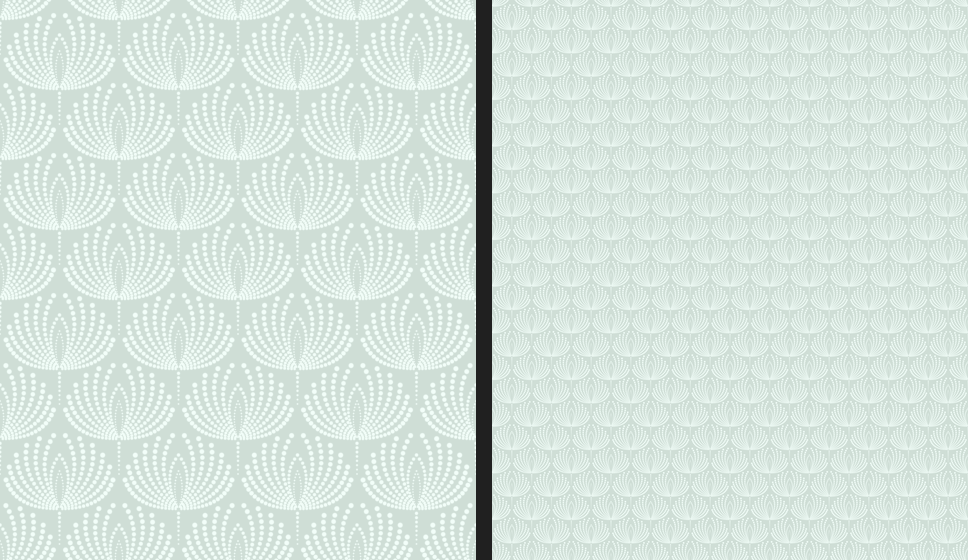
Left, the tile; right, the same tile 3 across and 3 down.
Give the GLSL for this pattern, as a Shadertoy shader.

```glsl
const vec2 CELL = vec2(1.635, 1.92);

// Distance to a row of growing dots along a quadratic curve from the origin
float dottedCurve(vec2 p, vec2 bend, vec2 tip, float count, float startRadius, float endRadius) {
    float d = 1e3;
    for (float i = 1.0; i <= count; i++) {
        float u = i / count;
        float t = u * (0.5 + 0.5 * u);
        vec2 dot_ = 2.0 * t * (1.0 - t) * bend + t * t * tip;
        d = min(d, length(p - dot_) - mix(startRadius, endRadius, u));
    }
    return d;
}

vec2 polar(float degrees_, float radius) {
    float a = radians(degrees_);
    return radius * vec2(cos(a), sin(a));
}

// One mirrored flower per cell, its base at the given point
float flower(vec2 p, vec2 base) {
    vec2 q = p - base;
    q.x = abs(mod(q.x + 0.5 * CELL.x, CELL.x) - 0.5 * CELL.x);
    q.y = mod(q.y + 0.7, CELL.y) - 0.7;

    // Outer fan, from upright to spreading
    float d = 1e3;
    for (float j = 0.0; j < 6.0; j++) {
        vec2 bend = polar(57.0 - 11.4 * j, 0.67 - 0.014 * j);
        vec2 tip = polar(85.4 - 11.4 * j, 1.01 - 0.007 * j * j);
        d = min(d, dottedCurve(q, bend, tip, 16.0, 0.016, 0.034));
    }

    // Central petal and its fine inner outline
    d = min(d, dottedCurve(q, vec2(0.24, 0.44), vec2(0.0, 0.74), 16.0, 0.014, 0.023));
    d = min(d, dottedCurve(q, vec2(0.1, 0.3), vec2(0.0, 0.52), 15.0, 0.005, 0.011));

    // Tapering stem
    for (float i = 0.0; i < 8.0; i++) {
        d = min(d, length(q + vec2(0.0, 0.06 + 0.06 * i)) - mix(0.022, 0.01, i / 7.0));
    }
    return d;
}

void mainImage(out vec4 fragColor, in vec2 fragCoord) {
    // Four cells each way, two staggered flowers in each
    vec2 p = fragCoord / iResolution.xy * 4.0 * CELL;
    vec2 base = vec2(0.5 * CELL.x, 0.7);
    float d = min(flower(p, base), flower(p, base + 0.5 * CELL));

    float soft = max(0.012, 2.0 * CELL.y / iResolution.y);
    float ink = 1.0 - smoothstep(-soft, soft, d);
    vec3 color = mix(vec3(0.81, 0.87, 0.84), vec3(0.95, 0.995, 0.975), ink);
    fragColor = vec4(color, 1.0);
}
```
